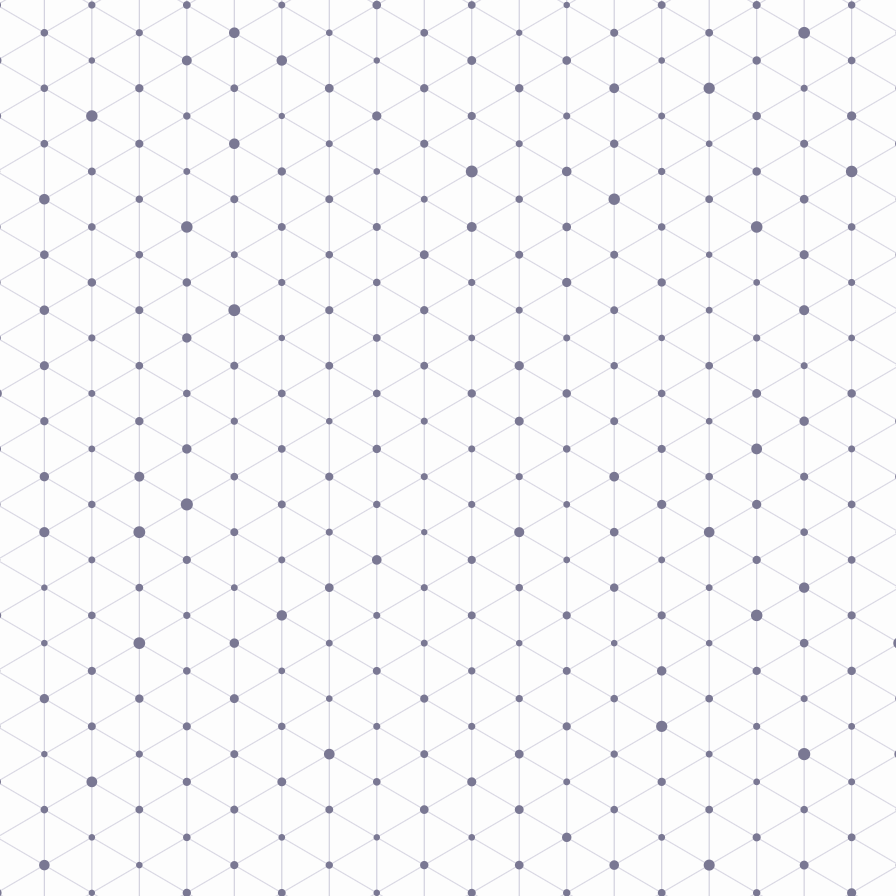
Write a WebGL 2 fragment shader that draws this pattern.

```glsl
#version 300 es
precision highp float;

uniform vec2 u_resolution;
out vec4 fragColor;

const vec2 CELL = vec2(0.0530, 0.06193);    // column and row spacing
const vec2 ORIGIN = vec2(0.0495, 0.0345);   // centre of node (0, 0)
const float LINE_WIDTH = 0.0013;

const vec3 PAPER = vec3(0.993);
const vec3 VERTICAL_INK = vec3(0.815, 0.81, 0.865);
const vec3 DIAGONAL_INK = vec3(0.85, 0.845, 0.89);
const vec3 DOT_INK = vec3(0.48, 0.47, 0.575);

// Integer hash of a lattice node, in 0..1
float hashNode(ivec2 node) {
    uvec2 q = uvec2(node + 1024) * uvec2(1597334677u, 3812015801u);
    uint n = q.x ^ q.y;
    n = (n ^ (n >> 15)) * 2246822519u;
    n = (n ^ (n >> 13)) * 3266489917u;
    n ^= n >> 16;
    return float(n >> 8) / 16777216.0;
}

// Distance to the nearest integer
float toInteger(float t) {
    return abs(t - round(t));
}

// Share of a pixel covered by a stroke, also when thinner than the pixel
float strokeCoverage(float dist, float width, float pixel) {
    float near = max(dist - 0.5 * pixel, -0.5 * width);
    float far = min(dist + 0.5 * pixel, 0.5 * width);
    return clamp((far - near) / pixel, 0.0, 1.0);
}

float discCoverage(float dist, float radius, float pixel) {
    return clamp((radius - dist) / pixel + 0.5, 0.0, 1.0);
}

// Mostly small dots with a few large ones
float dotRadius(float seed) {
    return 0.0035 + 0.0017 * seed + 0.0016 * pow(seed, 9.0);
}

// Dot on the nearest node; odd columns sit half a row higher
float dotLayer(vec2 lattice, vec2 cell, float pixel) {
    float column = round(lattice.x);
    float shift = 0.5 * mod(column, 2.0);
    float row = round(lattice.y - shift);
    vec2 offset = (lattice - vec2(column, row + shift)) * cell;
    float radius = dotRadius(hashNode(ivec2(column, row)));
    return discCoverage(length(offset), radius, pixel);
}

// Both families of slanted lines through the nodes
float diagonalLayer(vec2 lattice, vec2 cell, float width, float pixel) {
    float slant = cell.x / length(vec2(cell.x, 0.5 * cell.y));
    float rising = toInteger(lattice.y - 0.5 * lattice.x);
    float falling = toInteger(lattice.y + 0.5 * lattice.x);
    float dist = min(rising, falling) * cell.y * slant;
    return strokeCoverage(dist, width, pixel);
}

float verticalLayer(vec2 lattice, vec2 cell, float width, float pixel) {
    return strokeCoverage(toInteger(lattice.x) * cell.x, width, pixel);
}

void main() {
    float pixel = 1.0 / u_resolution.y;
    vec2 lattice = (gl_FragCoord.xy * pixel - ORIGIN) / CELL;

    vec3 color = PAPER;
    color = mix(color, DIAGONAL_INK, diagonalLayer(lattice, CELL, LINE_WIDTH, pixel));
    color = mix(color, VERTICAL_INK, verticalLayer(lattice, CELL, LINE_WIDTH, pixel));
    color = mix(color, DOT_INK, dotLayer(lattice, CELL, pixel));
    fragColor = vec4(color, 1.0);
}
```
